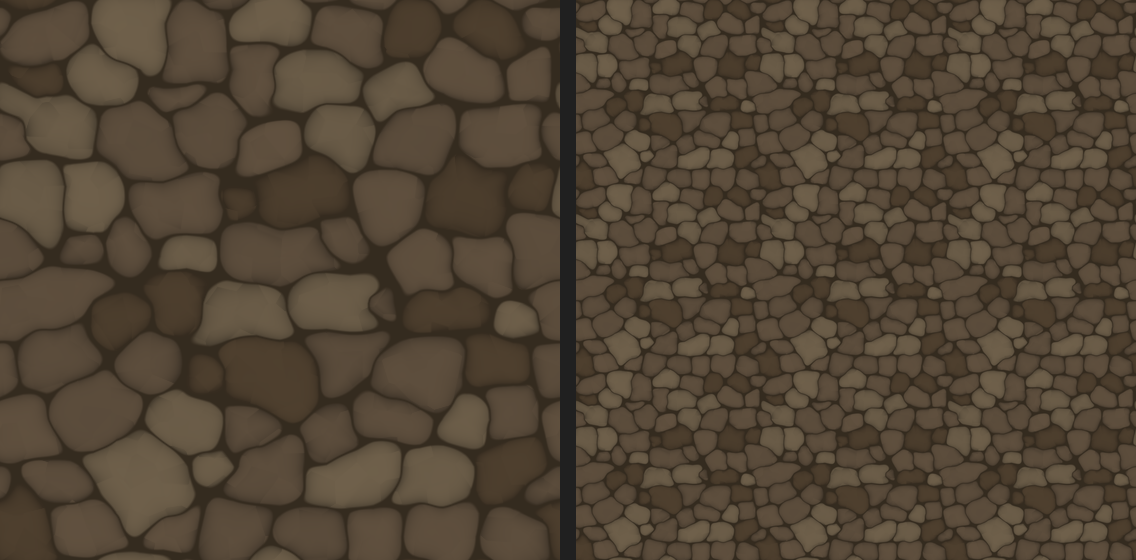
Left: one tile. Right: repeated 3 by 3.
Reproduce this texture procedurally as a Shadertoy shader.

```glsl
// Dry-laid wall of faceted brown field stones that tiles in both directions.
// Jittered, staggered sites grow boxy cells of varied size; the smooth distance
// to the cell borders rounds the stones and shades their rims and joints.

#define GRID vec2(8.0, 10.0)   // stones across and up, rows must be even
#define JITTER 0.62            // scatter of the sites within their cells
#define SIZE_SPREAD 0.058      // difference between small and large stones
#define TILT 0.75              // range of stone rotation, radians
#define ROUNDING 0.0085        // softness of the stone corners
#define JOINT 0.0006           // half width of the dark joint
#define RIM 0.0085             // reach of the shading along the rims
#define RIM_DEPTH 0.27         // strength of that shading
#define CHIPS 22.0             // facets across the canvas
#define WOBBLE 0.011           // bend of the outlines

const vec3 JOINT_COLOR = vec3(0.205, 0.168, 0.120);
const vec3 DARK_STONE  = vec3(0.300, 0.243, 0.177);
const vec3 MID_STONE   = vec3(0.365, 0.305, 0.238);
const vec3 LIGHT_STONE = vec3(0.422, 0.365, 0.284);

float hash(vec2 p) {
    return fract(sin(dot(p, vec2(127.1, 311.7))) * 43758.5);
}

vec2 hash2(vec2 p) {
    return vec2(hash(p), hash(p + 17.3));
}

// Wrapped noise with straight ramps, so that warped edges stay angular
vec2 angularNoise(vec2 p, float period) {
    vec2 x = p * period, c = floor(x), f = x - c;
    vec2 a = hash2(mod(c, period));
    vec2 b = hash2(mod(c + vec2(1, 0), period));
    vec2 d = hash2(mod(c + vec2(0, 1), period));
    vec2 e = hash2(mod(c + 1.0, period));
    return mix(mix(a, b, f.x), mix(d, e, f.x), f.y) - 0.5;
}

// Boxy distance to one stone site (x) and its gradient (yz)
vec3 stoneField(vec2 p, vec2 cell) {
    vec2 id = mod(cell, GRID);
    vec2 site = cell + 0.5 + JITTER * (hash2(id) - 0.5);
    site.x += 0.5 * mod(cell.y, 2.0);
    vec2 shape = hash2(id + 31.0);
    float angle = (shape.x - 0.5) * TILT;
    mat2 turn = mat2(cos(angle), sin(angle), -sin(angle), cos(angle));
    float stretch = 1.08 * exp2(0.6 * (shape.y - 0.5));
    vec2 scale = vec2(stretch, 1.0 / stretch);
    vec2 v = turn * (p - site / GRID) / scale;
    vec2 sq = v * v;
    float dist = sqrt(sqrt(dot(sq, sq))) + 1e-5;
    vec2 slope = v * sq / (dist * dist * dist) / scale;
    return vec3(dist - SIZE_SPREAD * (hash(id + 57.0) - 0.5), slope * turn);
}

// Neighbouring cell, allowing for the stagger of its row
vec2 cellNear(vec2 p, int i, int j) {
    float row = floor(p.y * GRID.y) + float(j);
    return vec2(floor(p.x * GRID.x - 0.5 * mod(row, 2.0)) + float(i), row);
}

// Flat chips with a slight tilt, different on each stone, about -0.5 to 0.5
float facets(vec2 p, vec2 stone) {
    vec2 x = p * CHIPS, base = floor(x);
    float sum = 0.0, total = 0.0;
    for (int j = -1; j <= 1; j++)
    for (int i = -1; i <= 1; i++) {
        vec2 c = base + vec2(i, j);
        vec2 id = mod(c, CHIPS) + stone * 3.0;
        vec2 d = x - c - hash2(id);
        float w = exp(-55.0 * dot(d, d));
        sum += w * (hash(id + 5.1) - 0.5 + 0.5 * dot(d, hash2(id + 9.7) - 0.5));
        total += w;
    }
    return sum / max(total, 1e-30);
}

void mainImage(out vec4 fragColor, in vec2 fragCoord) {
    vec2 uv = fragCoord / iResolution.xy;
    vec2 p = uv + WOBBLE * angularNoise(uv, 24.0);

    // Stone that owns this point
    vec3 own = vec3(1e3, 0.0, 0.0);
    vec2 ownCell = vec2(0.0);
    for (int j = -2; j <= 2; j++)
    for (int i = -2; i <= 2; i++) {
        vec2 cell = cellNear(p, i, j);
        vec3 field = stoneField(p, cell);
        if (field.x < own.x) { own = field; ownCell = cell; }
    }

    // Smooth distance to the borders with all neighbours
    float closeness = 1e-9;
    for (int j = -2; j <= 2; j++)
    for (int i = -2; i <= 2; i++) {
        vec2 cell = cellNear(p, i, j);
        if (cell == ownCell) continue;
        vec3 field = stoneField(p, cell);
        float border = (field.x - own.x) / max(length(field.yz - own.yz), 1.1);
        closeness += exp(-border / ROUNDING);
    }
    float edge = -log(closeness) * ROUNDING;

    // Stone tone
    vec2 stone = mod(ownCell, GRID);
    float tone = hash(stone + 83.0);
    vec3 color = tone < 0.18 ? DARK_STONE : tone > 0.82 ? LIGHT_STONE : MID_STONE;
    color *= 0.975 + 0.05 * hash(stone + 71.0);

    // Chipped rim and joint
    float chip = facets(uv, stone);
    float reach = RIM * (0.7 + 0.7 * hash(stone + 43.0));
    float rim = exp(-max(edge + 0.006 * chip, 0.0) / reach);
    color *= (1.0 - RIM_DEPTH * rim) * (1.0 + chip * (0.022 + 0.05 * rim));
    float soft = max(0.003, 1.5 / iResolution.y);
    color = mix(JOINT_COLOR, color, smoothstep(JOINT - soft * 0.5, JOINT + soft, edge));

    fragColor = vec4(color, 1.0);
}
```
